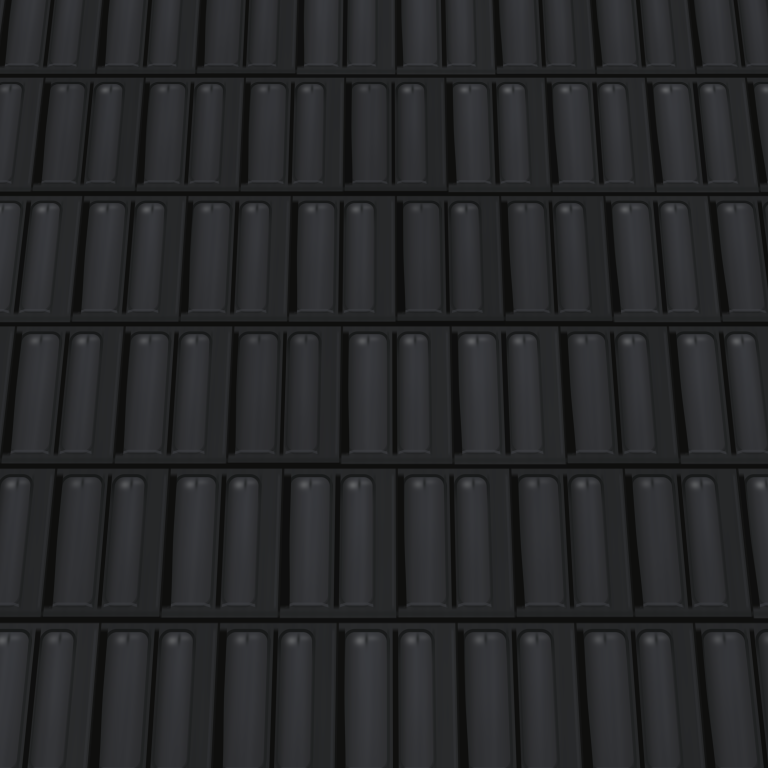
Give the GLSL for this texture, as a WebGL 1 fragment shader.

```glsl
precision highp float;

uniform vec2 u_resolution;

const vec3 BLACK = vec3(0.055, 0.055, 0.052);
const vec3 SHADE = vec3(0.120, 0.127, 0.128);
const vec3 CLAY = vec3(0.168, 0.170, 0.178);
const vec3 SHEEN = vec3(0.208, 0.213, 0.228);
const vec3 GLINT = vec3(0.400, 0.405, 0.410);
const float TILE_ASPECT = 1.28;

float hash(vec2 p) {
  return fract(sin(dot(p, vec2(12.99, 78.23))) * 4375.85);
}

float band(float x, float from, float to, float blur) {
  return smoothstep(from - blur, from + blur, x)
       * (1.0 - smoothstep(to - blur, to + blur, x));
}

float spot(vec2 p, vec2 center, vec2 size) {
  vec2 d = (p - center) / size;
  return exp(-dot(d, d));
}

float roundedBox(vec2 p, vec2 halfSize, float radius) {
  vec2 d = abs(p) - halfSize + radius;
  return length(max(d, 0.0)) + min(max(d.x, d.y), 0.0) - radius;
}

// Layered sines stretched along the tile
float streaks(vec2 p, float seed) {
  return sin(p.x * 38.0 + seed * 6.3 + sin(p.y * 3.0 + seed * 9.0)) * 0.5
       + sin(p.x * 83.0 + seed * 17.0 + p.y * 1.5) * 0.3
       + sin(p.y * 9.0 + p.x * 7.0 + seed * 31.0) * 0.2;
}

// Perspective row coordinate: rows grow taller toward the bottom
float rowCoordinate(float down) {
  return (sqrt(0.02137 + 0.0312 * (down - 0.1)) - 0.1462) / 0.0156;
}

// One hollow channel between left and right, with rim, bevel and glint
vec3 channel(vec3 color, vec2 p, float left, float right, float blur, float seed) {
  vec2 halfSize = vec2((right - left) * 0.5, 0.54);
  vec2 q = p - vec2((left + right) * 0.5, 0.61);
  float d = roundedBox(q, halfSize, 0.09);
  float inside = 1.0 - smoothstep(-blur, blur, d);
  float t = clamp((p.x - left) / (right - left), 0.0, 1.0);
  float curve = band(t, 0.30, 0.82, 0.22);
  float fade = 0.85 - 0.35 * smoothstep(0.3, 1.2, p.y);
  vec3 hollow = mix(CLAY, SHEEN, curve * fade * (1.0 + 0.3 * seed));
  hollow = mix(hollow, SHADE, 0.7 * (1.0 - smoothstep(0.0, 0.24, t)));
  hollow += 0.008 * streaks(p, seed) * curve;
  color = mix(color, hollow, inside);

  // Dark scalloped rim, strongest at the top
  float rim = band(d, -0.012, 0.014, blur);
  color = mix(color, SHADE * 0.75, rim * (1.0 - 0.7 * smoothstep(0.1, 0.35, p.y)));

  // Pale bevel with slanted ends at the foot
  float foot = 1.125 + 0.30 * max(abs(q.x) - halfSize.x * 0.65, 0.0);
  float bevel = band(p.y, foot, foot + 0.022, blur) * band(p.x, left, right, blur);
  color = mix(color, SHEEN * 1.08, 0.65 * bevel);

  // Glossy reflection below the rim
  vec2 shine = vec2(left + (right - left) * 0.36, 0.135 + 0.015 * seed);
  float gloss = spot(p, shine, vec2(0.042, 0.035))
              + 0.4 * spot(p, shine + vec2(0.10, -0.02), vec2(0.05, 0.022));
  color = mix(color, GLINT, gloss * (0.35 + 0.45 * seed));
  color = mix(color, SHADE, 0.7 * spot(p, shine + vec2(0.055, -0.01), vec2(0.014, 0.045)));
  return color;
}

vec3 roofTile(vec2 uv, vec2 id, float blur) {
  float seed = hash(id);
  float wear = hash(id + 41.0);
  vec2 p = vec2(uv.x, uv.y * TILE_ASPECT);
  vec3 color = mix(CLAY, SHADE, 0.28 + 0.2 * wear);
  color += 0.004 * streaks(p, wear);

  color = channel(color, p, 0.055, 0.425, blur, seed);
  color = channel(color, p, 0.515, 0.800, blur, wear);

  // Side plate and the shadowed grooves between channels
  float alongTile = band(uv.y, 0.05, 0.91, 0.02);
  float spread = 0.050 + 0.022 * wear + 0.016 * smoothstep(0.4, 0.9, uv.y);
  color = mix(color, SHADE, 0.75 * alongTile * band(uv.x, 0.415, 0.435, blur));
  color = mix(color, BLACK, alongTile * band(uv.x, 0.462, 0.495 + 0.014 * seed, blur));
  color = mix(color, SHADE, 0.6 * alongTile * band(uv.x, 0.795, 0.815, blur));
  color = mix(color, BLACK, alongTile * band(uv.x, 0.005, spread, blur));
  color = mix(color, SHEEN, 0.35 * alongTile * band(uv.x, 0.955, 0.975, blur));

  // Narrow joint, lower lip and shadow under the course
  color = mix(color, BLACK, 0.8 * (1.0 - band(uv.x, 0.010, 0.990, blur)));
  color = mix(color, SHADE, 0.5 * band(uv.y, 0.935, 0.965, 0.012));
  float shadowStart = 0.966 + 0.012 * seed;
  color = mix(color, BLACK, smoothstep(shadowStart - blur, shadowStart + blur, uv.y));
  color = mix(color, BLACK, 1.0 - smoothstep(0.0, 0.014, uv.y));
  return color * (0.96 + 0.08 * seed);
}

void main() {
  vec2 position = gl_FragCoord.xy / u_resolution;
  float down = 1.0 - position.y;
  float tileWidth = 0.127 + 0.034 * down;

  // Staggered courses with converging columns
  float row = rowCoordinate(down);
  float course = floor(row);
  float stagger = 0.5 * mod(course + 1.0, 2.0);
  float column = (position.x - 0.5) / tileWidth - 0.12 + stagger;
  column += 0.025 * (hash(vec2(course, 7.0)) - 0.5);
  float blur = max(0.75 / (u_resolution.x * tileWidth), 0.004);

  vec3 color = roofTile(fract(vec2(column, row)), vec2(floor(column), course), blur);
  gl_FragColor = vec4(color, 1.0);
}
```
